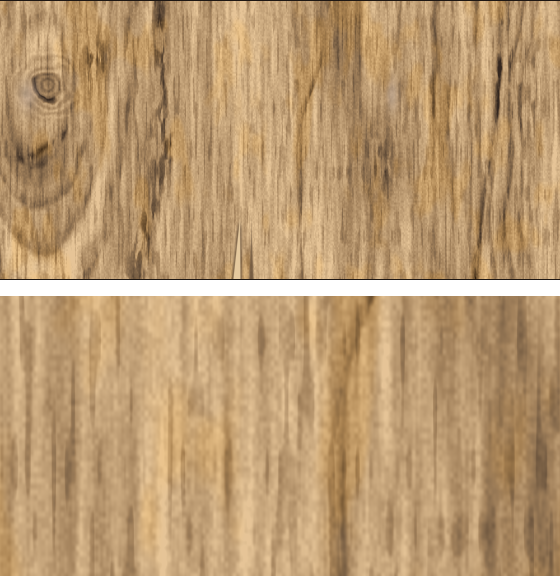
Top: the whole. Bottom: its middle third, enlarged.
Write a WebGL 2 fragment shader that draws this texture.

```glsl
#version 300 es
precision highp float;
// Planks of weathered brown wood: fine upright fibres, a knot whose growth
// rings sweep down the left board, a streaked middle board with a small eye,
// and a veined right board. One tone value is built up, then coloured.

#define SEAMS vec3(0.755, 1.49, 1.93)
#define KNOT vec2(0.17, 0.70)
#define EYE vec2(1.37, 0.43)
#define DARK vec3(0.42, 0.33, 0.24)
#define MID vec3(0.64, 0.51, 0.36)
#define LIGHT vec3(0.83, 0.70, 0.53)
#define BASE_TONE 0.795
#define FIBRE 0.26
#define STREAK 0.30
#define VEIN 0.30

uniform vec2 u_resolution;
out vec4 fragColor;

float hash(vec2 p) {
  vec3 q = fract(p.xyx * 0.1031);
  q += dot(q, q.yzx + 33.33);
  return fract((q.x + q.y) * q.z);
}

float noise(vec2 p) {
  vec2 i = floor(p), f = fract(p);
  f = f * f * (3.0 - 2.0 * f);
  return mix(mix(hash(i), hash(i + vec2(1, 0)), f.x),
             mix(hash(i + vec2(0, 1)), hash(i + vec2(1, 1)), f.x), f.y);
}

float fbm(vec2 p) {
  float sum = 0.0, amp = 0.57;
  for (int i = 0; i < 3; i++) {
    sum += amp * noise(p);
    p = p * 2.0 + 17.3;
    amp *= 0.5;
  }
  return sum;
}

float bell(vec2 d, vec2 size) { d /= size; return exp(-dot(d, d)); }

// Dark line with one crisp side and one feathered side
float vein(float d, float width) {
  d /= width;
  return d > 0.0 ? exp(-9.0 * d * d) : exp(-1.5 * d * d);
}

// Left board: growth rings stretched along the grain around the knot
float knotBoard(vec2 p, float wob, float speckle) {
  vec2 q = p - KNOT;
  float ring = length(q * vec2(1.0, 0.38)) + wob * 0.16;
  float below = smoothstep(0.0, -0.3, q.y);
  float d = 0.30 * (fbm(vec2(ring * 18.0, p.y * 0.8)) - 0.5);
  d += VEIN * vein(ring - 0.41, 0.04) * (0.25 + speckle);
  for (int i = 0; i < 4; i++) {
    float k = float(i), at = 0.09 + 0.075 * k + 0.03 * hash(vec2(k, 5.0));
    d += (0.08 + 0.12 * below) * vein(ring - at, 0.022) * (0.4 + 0.6 * speckle);
  }
  d += 0.17 * below * smoothstep(0.27, 0.12, ring);
  d += 0.32 * speckle * bell(q - vec2(0.17, 0.09), vec2(0.045, 0.09));
  d += 0.30 * speckle * bell(q - vec2(0.0, -0.19 + 0.3 * wob), vec2(0.11, 0.02));
  // Tight rings and dark heart of the knot
  float r = length(q) + (fbm(q * 14.0) - 0.5) * 0.06;
  d += smoothstep(0.17, 0.08, r) * (0.08 + 0.06 * sin(r * 190.0));
  d += 0.16 * smoothstep(0.055, 0.035, r);
  float crescent = smoothstep(0.014, 0.004, abs(r - 0.05));
  return d + 0.38 * crescent * smoothstep(0.0, 0.04, -q.x - q.y);
}

// Middle board: streaks, one long crack line and a brown eye
float streakBoard(vec2 p, float wob, float speckle) {
  vec2 e = p - EYE;
  float ring = length(e * vec2(1.0, 0.3)) + wob * 0.05;
  float d = STREAK * 0.6 * (fbm(vec2(p.x * 24.0 + wob * 2.0, p.y * 1.3)) - 0.5);
  d += 0.15 * bell(e + vec2(wob * 0.2, 0.0), vec2(0.10, 0.42));
  d += 0.20 * speckle * bell(e, vec2(0.05, 0.13));
  d += 0.16 * (fbm(vec2(ring * 40.0, p.y)) - 0.5) * smoothstep(0.16, 0.05, ring);
  d += 0.10 * bell(p - vec2(1.17, 0.95), vec2(0.12, 0.35));
  float crack = 1.08 + 0.07 * smoothstep(0.55, 0.80, p.y) + wob * 0.06;
  d += VEIN * vein(p.x - crack, 0.014) * smoothstep(0.86, 0.72, p.y) * (0.5 + 0.5 * speckle);
  return d + 0.05 * (fbm(mat2(0.8, 0.6, -0.6, 0.8) * p * vec2(14.0, 90.0)) - 0.5);
}

// Right board: scattered slanting veins and one strong dark one
float veinBoard(vec2 p, float wob, float speckle) {
  float d = 0.02;
  for (int i = 0; i < 6; i++) {
    float k = float(i);
    float at = 1.53 + 0.068 * k + 0.03 * hash(vec2(k, 9.0)) + wob * (0.06 + 0.05 * k);
    d += (0.09 + 0.12 * hash(vec2(k, 2.0))) * vein(p.x - at, 0.018) * (0.4 + 0.6 * speckle);
  }
  d += VEIN * vein(p.x - 1.70 - 0.11 * p.y - wob * 0.09, 0.02) * (0.4 + 0.9 * speckle);
  return d + 0.12 * speckle * smoothstep(0.45, 0.65, fbm(p * vec2(9.0, 3.0))) * smoothstep(1.74, 1.84, p.x);
}

void main() {
  vec2 p = gl_FragCoord.xy / u_resolution.y;
  float wob = fbm(p * vec2(3.0, 1.7) + 4.0) - 0.5;
  float speckle = smoothstep(0.38, 0.62, fbm(p * vec2(62.0, 15.0)));
  vec3 past = smoothstep(SEAMS - 0.003, SEAMS + 0.003, p.xxx);

  float dark = mix(knotBoard(p, wob, speckle), streakBoard(p, wob, speckle), past.x);
  dark = mix(dark, veinBoard(p, wob, speckle), past.y);
  dark = mix(dark, 0.0, past.z);

  // Streaks, fibres, short pores and fine grit on every board
  float tone = BASE_TONE - dark;
  tone += STREAK * 0.6 * (fbm(vec2((p.x + wob * 0.05) * 34.0, p.y * 1.1)) - 0.5);
  tone += FIBRE * (fbm(vec2(p.x * 80.0, p.y * 5.0)) - 0.5);
  tone -= 0.12 * smoothstep(0.62, 0.88, noise(vec2(p.x * 130.0, p.y * 13.0)));
  tone += 0.09 * (noise(p * vec2(220.0, 150.0)) - 0.5);
  tone -= 0.07 * bell(vec2(p.x - SEAMS.x, 0.0), vec2(0.006, 1.0));
  tone = clamp(tone, 0.2, 0.90);

  vec3 col = tone < 0.64 ? mix(DARK, MID, (tone - 0.42) / 0.22)
                         : mix(MID, LIGHT, (tone - 0.64) / 0.19);
  col += vec3(0.025, 0.0, -0.045) * smoothstep(0.5, 0.7, fbm(p * vec2(14.0, 6.0) + 7.0));

  // Grey worn patches beside the knot and above the eye
  float worn = bell(p - KNOT + vec2(0.07, 0.04), vec2(0.035, 0.055))
             + bell(p - EYE - vec2(0.03, 0.23), vec2(0.022, 0.06));
  col = mix(col, vec3(0.70, 0.61, 0.53) * (0.75 + 0.5 * fbm(p * 45.0)), 0.75 * min(worn, 1.0));

  // Pale splinter with a dark rim, and a dark split beside it
  float taper = 1.0 - p.y / 0.22;
  float off = abs(p.x - 0.846 - 0.05 * p.y) - 0.013 * taper;
  float split = abs(p.x - 0.898) - 0.008 * (1.0 - p.y / 0.17);
  col = mix(col, DARK, 0.75 * smoothstep(0.012, 0.0, off) * smoothstep(0.0, 0.2, taper));
  col = mix(col, vec3(0.90, 0.79, 0.62), smoothstep(0.003, -0.003, off));
  col = mix(col, DARK, 0.8 * smoothstep(0.004, -0.004, split));

  // Thin shadow along the top and bottom
  col = mix(col, vec3(0.12, 0.09, 0.07), smoothstep(0.005, 0.002, min(p.y, 1.0 - p.y)));
  fragColor = vec4(col, 1.0);
}
```
